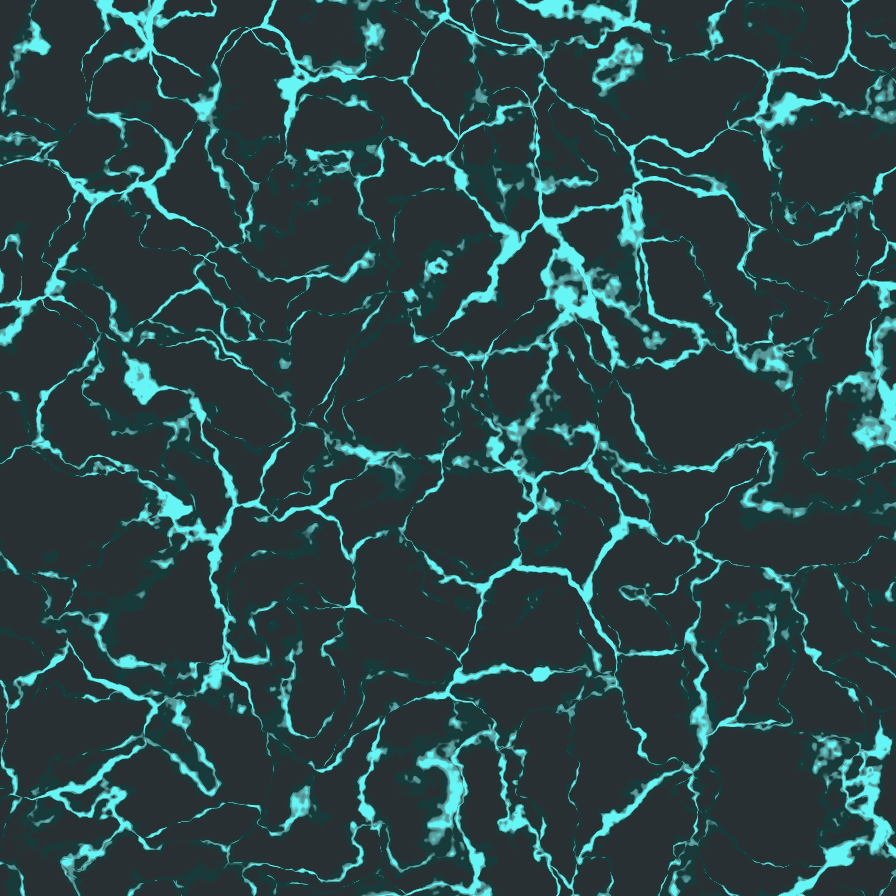
This texture is drawn by a three.js fragment shader. Its source:

```glsl
// Branching cyan filaments on dark slate: the cell borders of a jaggedly warped
// Voronoi diagram plus patches of finer noise contours. A noisy width swells the
// lines into knots and frays them into gaps; muted edges and a teal rim surround them.

varying vec2 vUv;

float hash(vec2 p) {
  return fract(sin(dot(p, vec2(127.1, 311.7))) * 43758.5453);
}

float noise(vec2 p) {
  vec2 i = floor(p);
  vec2 f = fract(p);
  f = f * f * (3.0 - 2.0 * f);
  float low = mix(hash(i), hash(i + vec2(1.0, 0.0)), f.x);
  float high = mix(hash(i + vec2(0.0, 1.0)), hash(i + vec2(1.0, 1.0)), f.x);
  return mix(low, high, f.y);
}

// Offsets of every scale, each octave bending the lines about equally
vec2 jaggedWarp(vec2 p) {
  vec2 offset = vec2(0.0);
  float freq = 7.0;
  for (int i = 0; i < 6; i++) {
    vec2 q = p * freq + float(i) * 17.3;
    offset += (vec2(noise(q), noise(q + 53.7)) - 0.5) * 0.78 / freq;
    freq *= 2.0;
  }
  return offset;
}

// Approximate distance to the nearest Voronoi border, in cell units
float cellBorder(vec2 p) {
  vec2 cell = floor(p);
  float nearest = 9.0;
  float second = 9.0;
  for (int y = -1; y <= 1; y++) {
    for (int x = -1; x <= 1; x++) {
      vec2 c = cell + vec2(float(x), float(y));
      float d = distance(p, c + vec2(hash(c), hash(c + 71.9)));
      second = min(second, max(nearest, d));
      nearest = min(nearest, d);
    }
  }
  return 0.5 * (second - nearest);
}

// Broad swells mixed with knots and grain, around 0.5
float swell(vec2 p, float freq) {
  return 0.4 * noise(p * freq) + 0.35 * noise(p * 32.0 + 9.4)
    + 0.25 * noise(p * 90.0 + 4.7);
}

void main() {
  vec2 p = vUv + 3.0;
  vec2 q = p + jaggedWarp(p);

  // Main network and finer tendrils: half width minus distance
  float mainWidth = 0.014 * (swell(p, 9.0) - 0.39);
  float mainLine = mainWidth - cellBorder(q * 8.0) / 8.0;
  float fineWidth = 0.013 * (swell(p + 21.6, 5.0) - 0.49);
  float fineLine = fineWidth - abs(noise(q * 18.0 + 33.1) - 0.5) / 18.0;
  float fray = 0.0024 * (noise(p * 190.0) - 0.5);
  float inside = max(mainLine, fineLine) + fray;

  // Slate ground, teal rim, muted edge, bright core
  vec3 slate = vec3(0.16, 0.19, 0.20);
  vec3 teal = vec3(0.09, 0.23, 0.23);
  vec3 edge = vec3(0.34, 0.60, 0.60);
  vec3 cyan = vec3(0.40, 0.96, 0.96);
  vec3 color = mix(slate, teal, smoothstep(-0.0048, -0.0030, inside));
  color = mix(color, edge, smoothstep(-0.0014, -0.0002, inside));
  color = mix(color, cyan, smoothstep(-0.0001, 0.0013, inside));

  gl_FragColor = vec4(color, 1.0);
}
```
